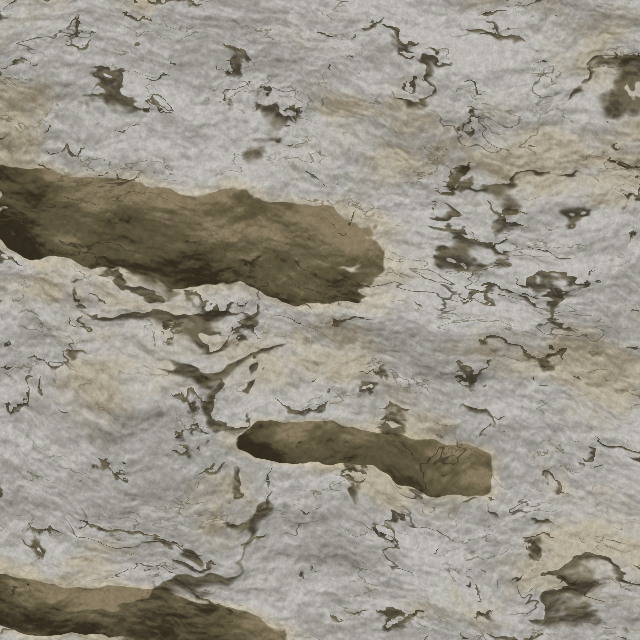
Reproduce this texture procedurally as a WebGL 1 fragment shader.

```glsl
precision highp float;
// A weathered cliff face: pale grey strata dipping to the right, broken by
// shaded ledges, thin cracks and ochre hollows. Warped gradient noise gives the
// relief, which is lit from above; ledges are noisy repeats across the strata.
uniform vec2 u_resolution;

const float DIP = 0.17;
const vec3 PALE = vec3(0.735, 0.725, 0.705);
const vec3 GREY = vec3(0.60, 0.59, 0.565);
const vec3 SLATE = vec3(0.42, 0.41, 0.385);
const vec3 CREAM = vec3(0.72, 0.68, 0.58);
const vec3 OCHRE = vec3(0.53, 0.48, 0.38);
const vec3 OLIVE = vec3(0.36, 0.33, 0.24);
const vec3 DARK = vec3(0.20, 0.175, 0.125);

vec2 gradientAt(vec2 cell) {
  vec3 h = fract(cell.xyx * vec3(0.1031, 0.1030, 0.0973));
  h += dot(h, h.yzx + 33.33);
  float angle = 6.2832 * fract((h.x + h.y) * h.z);
  return vec2(cos(angle), sin(angle));
}

float gradientNoise(vec2 p) {
  vec2 cell = floor(p), f = p - cell;
  vec2 w = f * f * f * (f * (f * 6.0 - 15.0) + 10.0);
  vec2 e = vec2(0.0, 1.0);
  float low = mix(dot(gradientAt(cell), f),
                  dot(gradientAt(cell + e.yx), f - e.yx), w.x);
  float high = mix(dot(gradientAt(cell + e), f - e),
                   dot(gradientAt(cell + e.yy), f - e.yy), w.x);
  return 1.4 * mix(low, high, w.y);
}

float fbm(vec2 p, float gain) {
  float sum = 0.0, amplitude = 1.0;
  for (int i = 0; i < 5; i++) {
    sum += amplitude * gradientNoise(p);
    p = mat2(1.92, 0.56, -0.56, 1.92) * p + 13.7;
    amplitude *= gain;
  }
  return sum;
}

// Rotates canvas coordinates into x along and y across the strata.
vec2 toStrata(vec2 p, float dip) {
  float c = cos(dip), s = sin(dip);
  return vec2(c * p.x - s * p.y, s * p.x + c * p.y);
}

float relief(vec2 q) {
  return fbm(q * vec2(6.0, 13.0), 0.55) + 0.35 * fbm(q * 24.0 + 5.0, 0.55);
}

// Shadow under overhanging layers: crisp at the lip, fading downward.
float ledgeShadow(vec2 q, float layers, float threshold) {
  float t = q.y * layers + 0.75 * fbm(q * layers * vec2(0.7, 1.0) + layers, 0.5);
  float below = 1.0 - fract(t);
  float overhang = gradientNoise(vec2(q.x * layers * 0.6, floor(t) * 7.31 + layers));
  overhang += 0.3 * gradientNoise(q * layers * 2.5);
  float reach = clamp(overhang - threshold, 0.001, 0.8);
  float fade = 1.0 - smoothstep(reach * 0.3, reach, below);
  return smoothstep(0.0, 0.03, below) * fade * smoothstep(0.0, 0.12, reach);
}

// Thin broken lines along the zero contour of stretched noise.
float cracks(vec2 q, vec2 scale, float width) {
  float line = 1.0 - smoothstep(0.0, width, abs(fbm(q * scale + 41.0, 0.5)));
  return line * smoothstep(0.1, 0.45, gradientNoise(q * scale * 0.8 + 9.0));
}

// Paints a ragged recess with a cream rim, darkening to its foot and left end.
vec3 paintHollow(vec3 rock, vec2 q, vec2 centre, vec2 halfSize, float light) {
  vec2 local = (q - toStrata(centre, DIP)) / halfSize;
  float inside = 1.0 - length(local * local) + 0.45 * fbm(q * vec2(7.0, 10.0), 0.5);
  float shade = 0.5 + 0.3 * local.y + 0.4 * fbm(q * vec2(8.0, 17.0) + 3.0, 0.45);
  shade += 0.5 * light - 0.5 * smoothstep(-0.5, -1.0, local.x);
  vec3 wall = mix(DARK, OLIVE, smoothstep(0.0, 0.4, shade));
  wall = mix(wall, OCHRE, smoothstep(0.4, 0.85, shade));
  float rim = smoothstep(-0.6, 0.0, inside);
  rock = mix(rock, CREAM * (1.0 + 0.4 * light), 0.6 * rim);
  return mix(rock, wall, smoothstep(0.0, 0.07, inside));
}

void main() {
  vec2 p = gl_FragCoord.xy / u_resolution;
  vec2 q = toStrata(p, DIP);
  q += 0.035 * vec2(fbm(q * 3.0 + 7.0, 0.5), fbm(q * 3.0 + 23.0, 0.5));

  // Weathered surface, lit from above.
  float light = clamp(relief(q) - relief(q + vec2(-0.002, 0.005)), -0.6, 0.4);
  float streaks = fbm(q * vec2(22.0, 70.0), 0.6);
  float tone = 0.62 + 0.24 * fbm(q * vec2(2.5, 6.0) + 31.0, 0.55);
  tone += 0.65 * light + 0.1 * streaks;
  vec3 rock = mix(SLATE, GREY, smoothstep(0.0, 0.5, tone));
  rock = mix(rock, PALE, smoothstep(0.4, 0.85, tone));

  // Warm mineral stains.
  float stain = smoothstep(0.1, 0.8, fbm(q * vec2(3.0, 5.0) + 57.0, 0.6));
  rock = mix(rock, mix(OCHRE, CREAM, smoothstep(0.3, 0.75, tone)), 0.7 * stain);

  // Recesses, then ledges from broad to fine.
  rock = paintHollow(rock, q, vec2(0.29, 0.63), vec2(0.32, 0.085), light);
  rock = paintHollow(rock, q, vec2(0.19, 0.04), vec2(0.24, 0.05), light);
  rock = paintHollow(rock, q, vec2(0.57, 0.28), vec2(0.19, 0.03), light);
  float layers = 4.0;
  for (int i = 0; i < 3; i++) {
    float shadow = ledgeShadow(q, layers, 0.12 + 0.04 * float(i));
    vec3 shaded = mix(DARK, OLIVE, smoothstep(-0.3, 0.3, light + 0.3 * streaks));
    rock = mix(rock, shaded, 0.82 * shadow);
    layers *= 2.3;
  }

  // Cracks and mineral grain.
  rock = mix(rock, DARK, 0.65 * cracks(q, vec2(5.0, 13.0), 0.04));
  rock = mix(rock, OLIVE, 0.55 * cracks(q, vec2(13.0, 30.0), 0.07));
  rock *= 1.0 + 0.07 * fbm(p * 95.0, 0.7);
  gl_FragColor = vec4(clamp(rock, 0.0, 1.0), 1.0);
}
```
